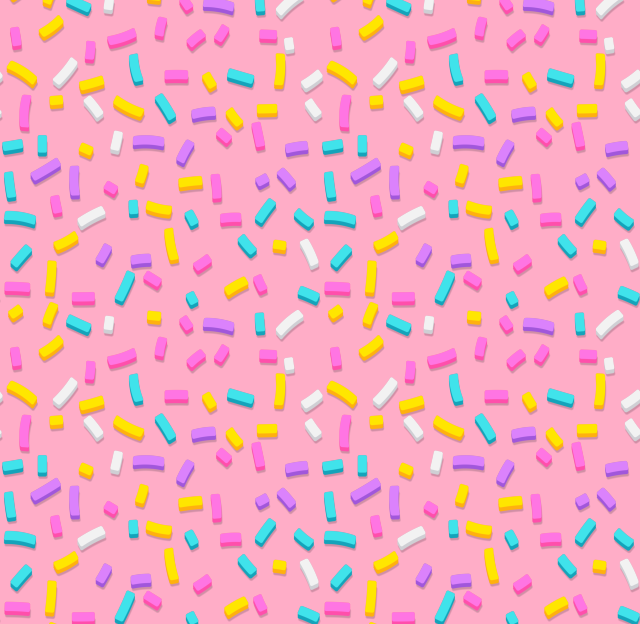
Give the GLSL for this pattern, as a Shadertoy shader.

```glsl
const float TILE = 9.0;   // cells per repeat, two repeats across the canvas

vec3 hash3(vec2 p, float seed) {
    vec3 q = fract(vec3(p.xyx) * vec3(0.1031, 0.1030, 0.0973) + seed);
    q += dot(q, q.yxz + 33.33);
    return fract((q.xxy + q.yzz) * q.zyx);
}

// Rounded bar, slightly arched along its length
float barDistance(vec2 p, float angle, float halfLength, float bend) {
    float c = cos(angle), s = sin(angle);
    vec2 q = vec2(c * p.x + s * p.y, c * p.y - s * p.x);
    q.y += bend * q.x * q.x;
    vec2 d = abs(q) - vec2(halfLength, 0.13) + 0.055;
    return length(max(d, 0.0)) + min(max(d.x, d.y), 0.0) - 0.055;
}

// Smooth inside mask of a distance
float coverage(float dist, float softness) {
    return 1.0 - smoothstep(-softness, softness, dist);
}

// Top and side colour of a sprinkle
void pickColors(float pick, out vec3 top, out vec3 side) {
    top = vec3(1.0, 0.90, 0.0);
    side = vec3(1.0, 0.69, 0.06);
    if (pick > 0.27) { top = vec3(0.25, 0.89, 0.92); side = vec3(0.08, 0.64, 0.73); }
    if (pick > 0.48) { top = vec3(1.0, 0.46, 0.89);  side = vec3(1.0, 0.31, 0.67); }
    if (pick > 0.73) { top = vec3(0.95);             side = vec3(0.81, 0.81, 0.83); }
    if (pick > 0.86) { top = vec3(0.86, 0.51, 0.99); side = vec3(0.63, 0.34, 0.86); }
}

void mainImage(out vec4 fragColor, in vec2 fragCoord) {
    float pixel = 2.0 * TILE / iResolution.x;
    vec2 p = fragCoord * pixel;
    vec2 cell = floor(p);

    float shadow = 0.0;
    vec4 bars = vec4(0.0);   // premultiplied layer of sprinkles

    for (int y = -2; y <= 2; y++)
    for (int x = -2; x <= 2; x++) {
        vec2 home = cell + vec2(x, y);
        vec2 id = mod(home, TILE);
        vec3 place = hash3(id, 0.17);
        vec3 look = hash3(id, 0.61);

        // Shifted rows and columns, with more freedom for short bars
        vec2 center = home + 0.5;
        center += vec2(0.3, 0.15) * sin(id.yx * 6.28319 * vec2(2.0, 3.0) / TILE);
        center += (place.xy - 0.5) * mix(0.6, 0.3, look.x);

        // Neighbours lie roughly crosswise, which keeps them apart
        float angle = 1.5708 * mod(id.x + id.y, 2.0) + (place.z - 0.5) * 1.5;
        float halfLength = 0.17 + 0.29 * look.x;
        float bend = (look.z - 0.5) * 0.5;
        vec2 q = p - center;

        // Sweep the top downwards for the side face
        float top = barDistance(q, angle, halfLength, bend);
        float body = top;
        for (int i = 1; i <= 3; i++)
            body = min(body, barDistance(q + vec2(0.0, 0.037 * float(i)), angle, halfLength, bend));
        float shade = barDistance(q + vec2(-0.02, 0.175), angle, halfLength, bend);
        shadow = max(shadow, coverage(shade, pixel));

        vec3 topColor, sideColor;
        pickColors(look.y, topColor, sideColor);
        vec3 color = mix(sideColor, topColor, coverage(top, 0.7 * pixel));
        bars = mix(bars, vec4(color, 1.0), coverage(body, 0.7 * pixel));
    }

    vec3 ground = mix(vec3(1.0, 0.68, 0.78), vec3(0.82, 0.56, 0.65), shadow);
    fragColor = vec4(ground * (1.0 - bars.a) + bars.rgb, 1.0);
}
```
